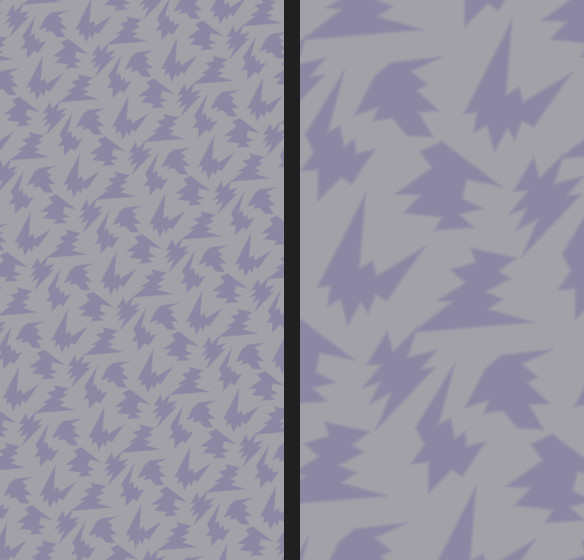
Left: the whole. Right: its middle third, enlarged.
Write a WebGL 2 fragment shader that draws this pattern.

```glsl
#version 300 es
precision highp float;
// Jagged purple shards of six kinds, repeated on a slanted lattice over flat grey.

uniform vec2 u_resolution;
out vec4 fragColor;

// Offset from the nearest lattice copy of a motif centre.
vec2 repeatAround(vec2 p, vec2 centre) {
    mat2 lattice = mat2(176.4, 81.5, -100.5, 119.1);
    vec2 cell = inverse(lattice) * (p - centre);
    return lattice * (cell - round(cell));
}

// Signed distance to a closed outline, negative inside.
float shard(vec2 p, vec2 corners[14]) {
    float nearest = 1e6;
    float side = 1.0;
    for (int i = 0; i < 14; i++) {
        vec2 a = corners[i];
        vec2 b = corners[(i + 1) % 14];
        vec2 edge = b - a;
        vec2 toPoint = p - a;
        vec2 gap = toPoint - edge * clamp(dot(toPoint, edge) / dot(edge, edge), 0.0, 1.0);
        nearest = min(nearest, dot(gap, gap));
        // Every edge crossed by a ray flips inside and outside.
        if ((a.y > p.y) != (b.y > p.y) && p.x < a.x + edge.x * toPoint.y / edge.y) side = -side;
    }
    return side * sqrt(nearest);
}

float zigzag(vec2 p) {
    return shard(p, vec2[14](
        vec2(-1, -30), vec2(30, -23), vec2(18, -14), vec2(26, -9), vec2(9, 0),
        vec2(21, 5), vec2(11, 12), vec2(42, 21), vec2(-41, 28), vec2(-14, 7),
        vec2(-24, 6), vec2(-5, -6), vec2(-15, -15), vec2(2, -20)));
}

float claw(vec2 p) {
    return shard(p, vec2[14](
        vec2(-2, -48), vec2(-6, 3), vec2(3, -2), vec2(6, 8), vec2(39, -12),
        vec2(13, 25), vec2(5, 21), vec2(0, 34), vec2(-5, 26), vec2(-14, 42),
        vec2(-19, 24), vec2(-28, 29), vec2(-26, 15), vec2(-35, 16)));
}

float wing(vec2 p) {
    return shard(p, vec2[14](
        vec2(30, -27), vec2(9, -17), vec2(20, -8), vec2(13, -4), vec2(28, 10),
        vec2(14, 11), vec2(24, 28), vec2(6, 27), vec2(-4, 15), vec2(-17, 17),
        vec2(-14, 8), vec2(-30, 13), vec2(-16, -14), vec2(-5, -23)));
}

float tuft(vec2 p) {
    return shard(p, vec2[14](
        vec2(-3, -31), vec2(38, 0), vec2(14, -5), vec2(11, 8), vec2(25, 15),
        vec2(9, 19), vec2(19, 28), vec2(-8, 30), vec2(-3, 21), vec2(-29, 18),
        vec2(-18, 6), vec2(-35, 5), vec2(-10, -13), vec2(-18, -24)));
}

float bolt(vec2 p) {
    return shard(p, vec2[14](
        vec2(13, -31), vec2(6, -10), vec2(26, -15), vec2(15, -2), vec2(25, -3),
        vec2(-16, 40), vec2(-5, 14), vec2(-20, 22), vec2(-13, 7), vec2(-25, 11),
        vec2(-12, -5), vec2(-22, -5), vec2(-8, -28), vec2(-4, -14)));
}

float icicle(vec2 p) {
    return shard(p, vec2[14](
        vec2(6, -46), vec2(-5, -4), vec2(3, -8), vec2(6, 6), vec2(13, 1),
        vec2(14, 11), vec2(27, 8), vec2(11, 32), vec2(4, 27), vec2(-12, 43),
        vec2(-12, 22), vec2(-24, 23), vec2(-15, 10), vec2(-21, -2)));
}

void main() {
    // The canvas is 1152 units high, with y running down from a point inside it.
    vec2 p = gl_FragCoord.xy / u_resolution.y * 1152.0;
    p = vec2(p.x - 195.0, 768.0 - p.y);

    // Union of the six motifs.
    float d = zigzag(repeatAround(p, vec2(118, 200)));
    d = min(d, claw(repeatAround(p, vec2(147, 62))));
    d = min(d, wing(repeatAround(p, vec2(67, 66))));
    d = min(d, tuft(repeatAround(p, vec2(100, 128))));
    d = min(d, bolt(repeatAround(p, vec2(168, 136))));
    d = min(d, icicle(repeatAround(p, vec2(100, 295))));

    // Flat colours with a softened edge.
    vec3 ground = vec3(0.64, 0.63, 0.66);
    vec3 purple = vec3(0.55, 0.53, 0.64);
    fragColor = vec4(mix(purple, ground, smoothstep(-2.0, 2.0, d)), 1.0);
}
```
